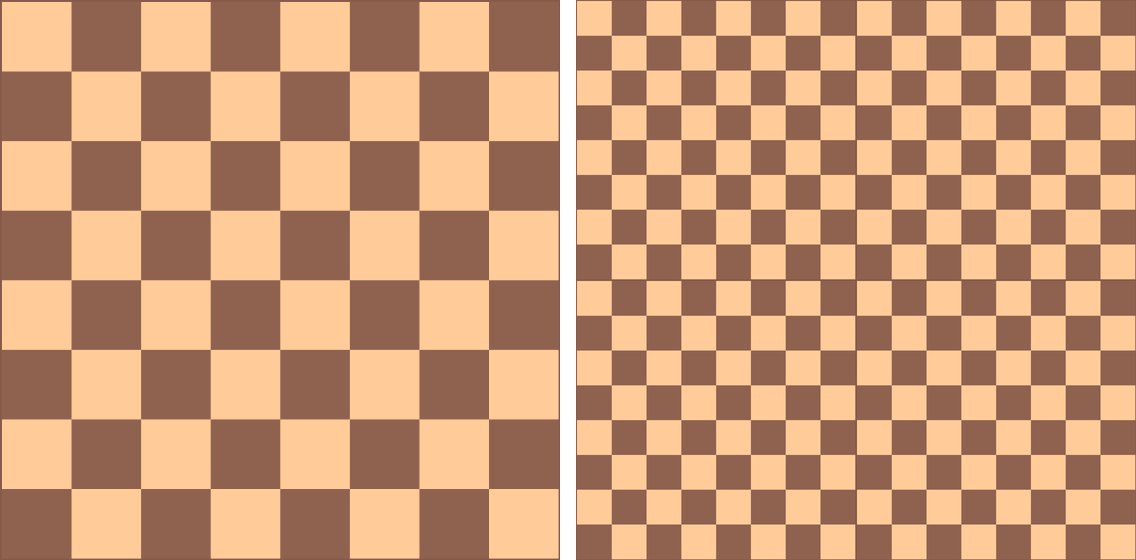
Left: one tile. Right: repeated 2 by 2.
Write a WebGL 2 fragment shader that draws this pattern.

```glsl
#version 300 es
precision highp float;
// Draws a flat checkerboard of light and dark squares inside a hairline frame.
// The board is the product of two antialiased square waves, one per axis;
// the frame meets itself at opposite edges, so the canvas tiles.

#define SQUARES 8.0
#define BOARD_SIZE 0.994
#define BOARD_CENTRE vec2(0.5005, 0.4995)
#define LIGHT_COLOUR vec3(1.0, 0.80, 0.60)
#define DARK_COLOUR vec3(0.56, 0.38, 0.31)
#define FRAME_COLOUR vec3(0.53, 0.35, 0.29)

uniform vec2 u_resolution;
out vec4 fragColor;

// Square wave of period 2: +1 on even cells, -1 on odd, one pixel soft.
vec2 squareWave(vec2 cell, vec2 pixel) {
    vec2 edgeDistance = abs(mod(cell - 0.5, 2.0) - 1.0) - 0.5;
    return clamp(2.0 * edgeDistance / pixel, -1.0, 1.0);
}

// Share of the pixel that lies inside the board.
float boardCoverage(vec2 cell, vec2 pixel) {
    vec2 inset = 0.5 * SQUARES - abs(cell - 0.5 * SQUARES);
    vec2 inside = clamp(inset / pixel + 0.5, 0.0, 1.0);
    return inside.x * inside.y;
}

void main() {
    // Board coordinates, one unit per square
    vec2 uv = gl_FragCoord.xy / u_resolution;
    float cellsPerCanvas = SQUARES / BOARD_SIZE;
    vec2 cell = (uv - BOARD_CENTRE) * cellsPerCanvas + 0.5 * SQUARES;
    vec2 pixel = cellsPerCanvas / u_resolution;

    // Alternating squares; the clamp keeps outer squares solid up to the frame
    vec2 wave = squareWave(clamp(cell, 0.5, SQUARES - 0.5), pixel);
    float lightness = 0.5 - 0.5 * wave.x * wave.y;
    vec3 board = mix(DARK_COLOUR, LIGHT_COLOUR, lightness);

    // Frame around the board
    vec3 colour = mix(FRAME_COLOUR, board, boardCoverage(cell, pixel));
    fragColor = vec4(colour, 1.0);
}
```
